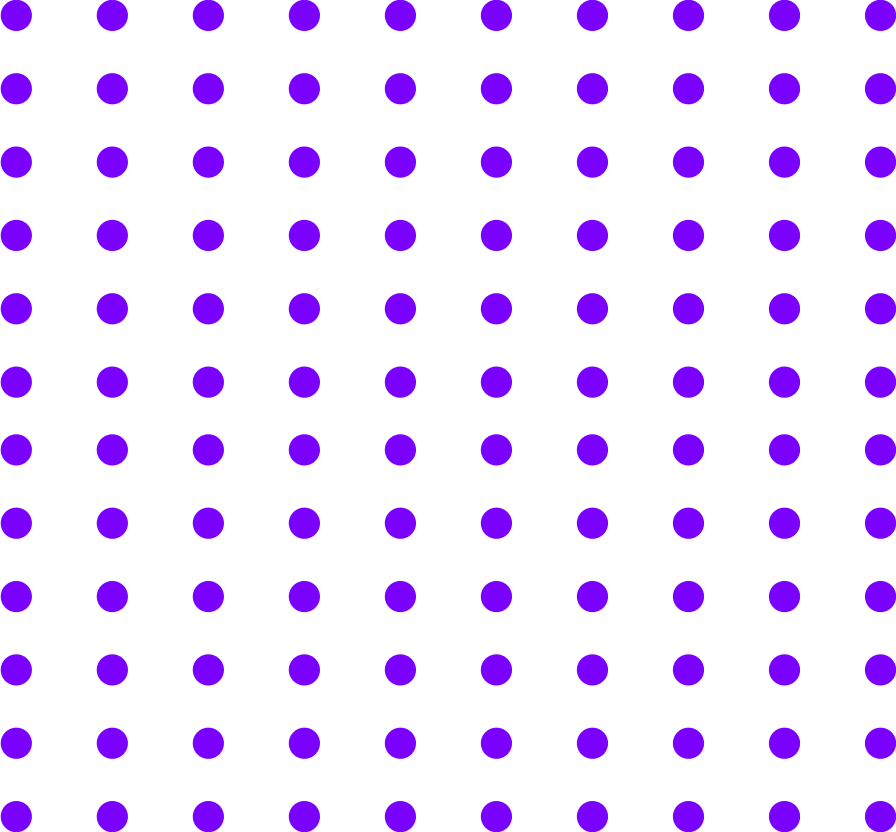
A WebGL 1 fragment shader for this pattern:

```glsl
precision highp float;

uniform vec2 u_resolution;

// Lengths are fractions of the canvas width
#define COLUMNS 10.0
#define ROWS_PER_HALF 6.0
#define PITCH vec2(0.10717, 0.08186)
#define FIRST_COLUMN 0.0182
#define HALF_SEAM 0.0378
#define DOT_RADIUS 0.0174
#define DOT_COLOR vec3(0.48, 0.005, 0.995)
#define PAPER_COLOR vec3(1.0)

// Distance to the nearest dot of a finite grid starting at the origin
float dotGridDistance(vec2 p, vec2 pitch, vec2 count, float radius) {
    vec2 cell = clamp(floor(p / pitch + 0.5), vec2(0.0), count - 1.0);
    return length(p - cell * pitch) - radius;
}

void main() {
    float pixel = 1.0 / u_resolution.x;
    vec2 p = gl_FragCoord.xy * pixel;
    float middle = 0.5 * u_resolution.y * pixel;

    // Two mirrored blocks of rows meet at a slightly narrower gap
    vec2 local = vec2(p.x - FIRST_COLUMN, abs(p.y - middle) - HALF_SEAM);
    float d = dotGridDistance(local, PITCH, vec2(COLUMNS, ROWS_PER_HALF), DOT_RADIUS);

    // One-pixel antialiased edge
    float coverage = clamp(0.5 - d / pixel, 0.0, 1.0);
    gl_FragColor = vec4(mix(PAPER_COLOR, DOT_COLOR, coverage), 1.0);
}
```
